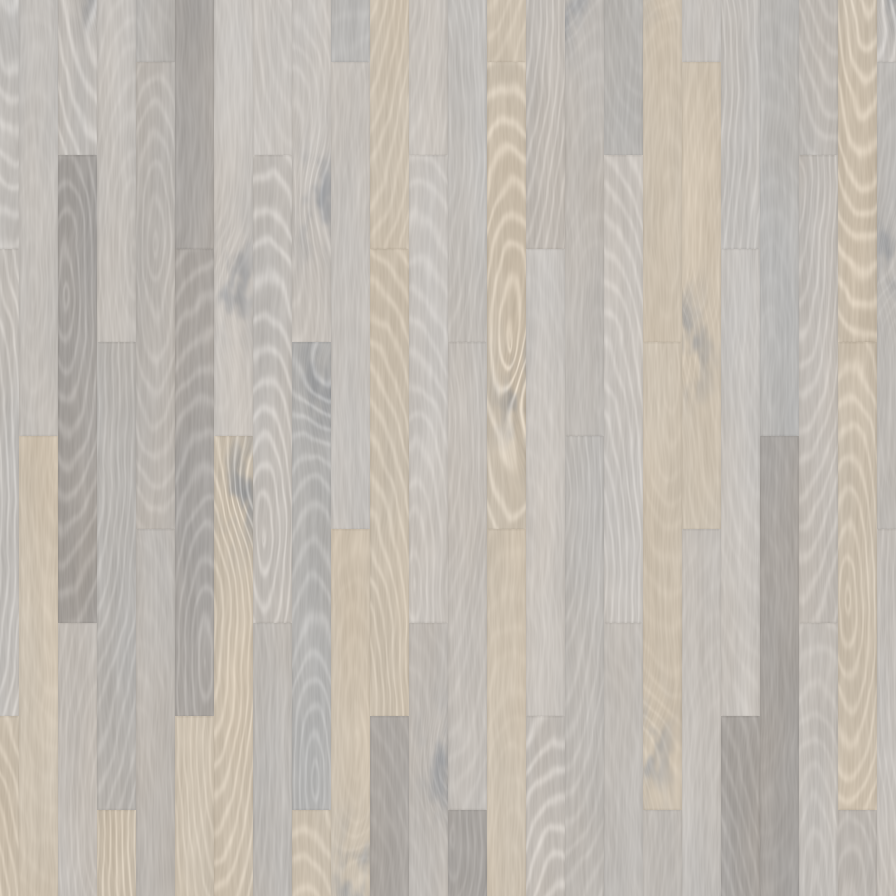
A three.js fragment shader for this texture:

```glsl
// Weathered grey oak strip floor: narrow upright boards with staggered ends.
varying vec2 vUv;

const float COLUMNS = 23.0;      // board widths across the canvas
const float BOARD_LENGTH = 12.0; // all lengths below are in board widths
const float END_STEP = 2.4;      // stagger between neighbouring board ends
const float FIRST_END = 1.59;    // distance from the top to the first end
const float SHIFT_COLUMN = 11.0; // the stagger skips one step here

const vec3 PALE = vec3(0.795, 0.775, 0.752);
const vec3 WARM_GREY = vec3(0.735, 0.710, 0.682);
const vec3 COOL_GREY = vec3(0.712, 0.707, 0.698);
const vec3 CREAM = vec3(0.810, 0.762, 0.692);
const vec3 DARK = vec3(0.650, 0.632, 0.614);
const vec3 STAIN = vec3(0.585, 0.595, 0.610);

float hash(vec2 p) {
  vec3 q = fract(vec3(p.xyx) * 0.1031);
  q += dot(q, q.yzx + 33.33);
  return fract((q.x + q.y) * q.z);
}

// Distance to the nearest scattered cell point.
float cells(vec2 p) {
  vec2 cell = floor(p);
  float nearest = 4.0;
  for (int y = -1; y <= 1; y++) {
    for (int x = -1; x <= 1; x++) {
      vec2 id = cell + vec2(float(x), float(y));
      vec2 d = id + vec2(hash(id), hash(id + 71.7)) - p;
      nearest = min(nearest, dot(d, d));
    }
  }
  return sqrt(nearest);
}

// Layered sines, each layer turned and bent, roughly -1 to 1.
float waves(vec2 p) {
  float sum = 0.0;
  float amp = 0.5;
  for (int i = 0; i < 4; i++) {
    sum += amp * sin(p.x + 1.4 * sin(p.y));
    p = mat2(1.3, 1.2, -1.2, 1.3) * p + 2.7;
    amp *= 0.55;
  }
  return sum;
}

// Board tone: mostly greys, with a few cream and dark boards.
vec3 boardTone(vec2 id) {
  vec3 grey = mix(WARM_GREY, COOL_GREY, hash(id + 3.1));
  vec3 tone = mix(grey, PALE, hash(id + 9.4));
  float pick = hash(id + 17.8);
  tone = mix(tone, CREAM, 0.9 * step(0.88, pick));
  return mix(tone, DARK, 0.85 * step(pick, 0.11));
}

// Soft patch around a knot, strongest at its centre.
float knotPatch(vec2 p, vec2 centre) {
  vec2 d = (p - centre) * vec2(1.5, 0.75);
  return exp(-dot(d, d));
}

// Pale growth ring lines: arches on some boards, straight on others.
float ringLines(vec2 p, float heart, float tip, float bend) {
  float radius = length(vec2(p.x - heart, 0.2 * (p.y - tip)));
  float ring = 0.5 + 0.5 * sin(38.0 * (radius + bend));
  return ring * ring * ring;
}

// Fine pores and fibres drawn out along the board.
float fibres(vec2 p) {
  float fine = cells(p * vec2(14.0, 1.1));
  float broad = cells(p * vec2(5.0, 0.35) + 40.0);
  return 0.6 * fine + 0.4 * broad - 0.46;
}

void main() {
  // Board layout, measured from the top.
  vec2 floorPos = vec2(vUv.x, 1.0 - vUv.y) * COLUMNS + vec2(0.5, 0.0);
  float column = floor(floorPos.x);
  float phase = mod(2.0 + 2.0 * (column + step(SHIFT_COLUMN, column)), 5.0);
  float along = floorPos.y - FIRST_END - END_STEP * phase;
  float row = floor(along / BOARD_LENGTH);
  vec2 id = vec2(column, row + 5.0);
  vec2 p = vec2(floorPos.x - column, along - row * BOARD_LENGTH);
  vec2 seed = 30.0 * vec2(hash(id + 23.5), hash(id + 31.2));

  // Knot, bending the grain around it.
  float hasKnot = step(0.76, hash(id + 41.6));
  vec2 knotAt = vec2(hash(id + 47.3), BOARD_LENGTH * hash(id + 53.9));
  float knot = hasKnot * knotPatch(p, knotAt);
  float bend = 0.07 * waves(p * vec2(2.0, 0.9) + seed) + 0.45 * knot;

  // Grain layers.
  float heart = 0.5 + 2.4 * (hash(id + 61.1) - 0.5);
  float rings = ringLines(p, heart, BOARD_LENGTH * hash(id + 67.7), bend);
  float figure = mix(0.012, 0.085, pow(hash(id + 73.2), 2.0));
  float fibre = fibres(p + vec2(bend, 0.0) + seed);
  float cloud = waves(p * vec2(1.6, 0.55) + seed.yx);
  float streak = waves(vec2(p.x * 7.0 + 3.0 * bend, p.y * 0.12) + seed);

  vec3 color = boardTone(id);
  float blotch = smoothstep(-0.5, 0.8, waves(p * vec2(5.0, 2.2) + seed));
  color = mix(color, STAIN, 0.75 * knot * blotch);
  color += figure * (1.0 + knot) * (rings - 0.31);
  color += 0.075 * fibre + 0.016 * cloud + 0.011 * streak;
  color += vec3(0.006, 0.0, -0.007) * waves(p.yx * vec2(0.4, 1.5) + seed);

  // Faint seams between boards.
  float side = min(p.x, 1.0 - p.x);
  float end = min(p.y, BOARD_LENGTH - p.y);
  color -= 0.035 * (1.0 - smoothstep(0.0, 0.06, min(side, end)));

  gl_FragColor = vec4(color, 1.0);
}
```
